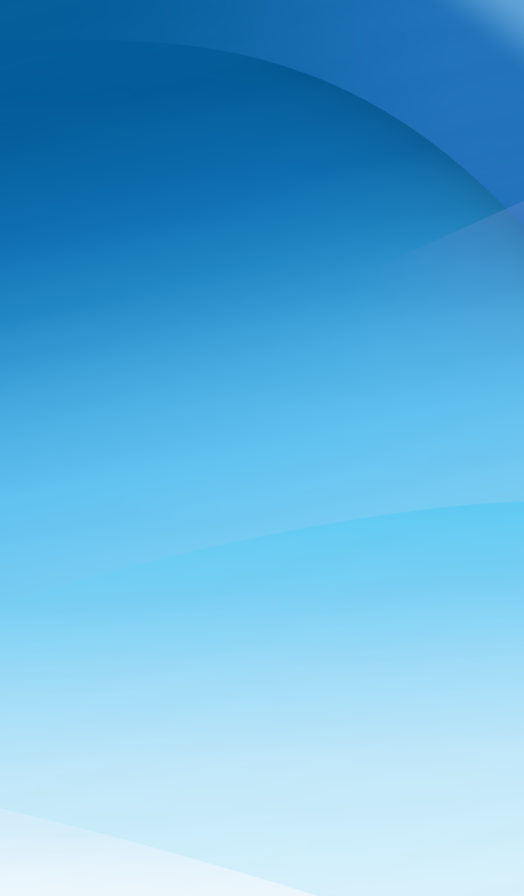
Write a Shadertoy shader that draws this background.

```glsl
#define TILT 0.12            // how far the upper gradient leans to the right
#define ARC_TOP 0.044        // depth of the dark arc's crest
#define ARC_DROP 0.280       // fall of the arc towards the right edge
#define HORIZON 0.560        // depth of the pale hill at the right edge
#define HILL_DROP 0.113      // fall of the hill towards the left edge
#define RAY_DEPTH 0.224      // depth of the faint ray at the right edge
#define RAY_SLOPE 0.263
#define CORNER_DEPTH 0.902   // depth of the white wedge at the left edge
#define STREAK 0.004         // strength of the soft streaks

// Blend towards the next stop between depths a and b
vec3 stop(vec3 col, vec3 next, float a, float b, float s) {
    return mix(col, next, clamp((s - a) / (b - a), 0.0, 1.0));
}

vec3 skyGradient(float s) {
    vec3 c = vec3(0.015, 0.365, 0.605);
    c = stop(c, vec3(0.055, 0.43, 0.69), 0.08, 0.20, s);
    c = stop(c, vec3(0.14, 0.54, 0.78), 0.20, 0.30, s);
    c = stop(c, vec3(0.28, 0.67, 0.88), 0.30, 0.40, s);
    c = stop(c, vec3(0.38, 0.76, 0.94), 0.40, 0.50, s);
    return stop(c, vec3(0.47, 0.80, 0.95), 0.50, 0.61, s);
}

vec3 hillGradient(float s) {
    vec3 c = vec3(0.36, 0.79, 0.95);
    c = stop(c, vec3(0.47, 0.81, 0.955), 0.56, 0.66, s);
    c = stop(c, vec3(0.62, 0.86, 0.97), 0.66, 0.75, s);
    c = stop(c, vec3(0.75, 0.905, 0.975), 0.75, 0.85, s);
    return stop(c, vec3(0.84, 0.945, 0.985), 0.85, 1.0, s);
}

// Smooth coverage of the area where d is positive
float cover(float d) {
    float w = 1.0 / iResolution.y;
    return smoothstep(-w, w, d);
}

// Layered sines, stretched sideways
float streaks(vec2 p) {
    float sum = 0.0;
    float amp = 0.5;
    for (int i = 0; i < 4; i++) {
        sum += amp * sin(p.y * 90.0 + p.x * 9.0 + 2.0 * sin(p.x * 7.0 + p.y * 13.0));
        p = p * 1.7 + 3.1;
        amp *= 0.55;
    }
    return sum;
}

void mainImage(out vec4 fragColor, in vec2 fragCoord) {
    vec2 uv = fragCoord / iResolution.xy;
    float x = uv.x;
    float depth = 1.0 - uv.y;

    // Main sky, shaded just under the arc
    float belowArc = depth - ARC_TOP - ARC_DROP * pow(max(x - 0.1, 0.0), 2.75);
    vec3 col = skyGradient(depth + TILT * (x - 0.5));
    float shade = smoothstep(0.3, 1.0, x) * exp(-max(belowArc, 0.0) / 0.06);
    col *= 1.0 - 0.16 * shade;

    // Lighter blue above the arc, with a glow in the corner
    vec3 upper = mix(vec3(0.015, 0.37, 0.605), vec3(0.13, 0.45, 0.73), smoothstep(0.05, 0.95, x));
    float glow = smoothstep(0.09, 0.0, depth + 0.45 * (1.0 - x));
    upper = mix(upper, vec3(0.38, 0.64, 0.84), glow);
    col = mix(upper, col, cover(belowArc));

    // Lavender ray entering from the right
    float belowRay = depth - RAY_DEPTH - RAY_SLOPE * (1.0 - x);
    float ray = cover(belowRay) * smoothstep(0.65, 1.0, x) * exp(-max(belowRay, 0.0) / 0.09);
    col = mix(col, vec3(0.42, 0.55, 0.81), 0.38 * ray);

    // Pale hill
    float belowHill = depth - HORIZON - HILL_DROP * pow(1.0 - x, 1.55);
    col = mix(col, hillGradient(depth + 0.03 * (x - 0.5)), cover(belowHill));

    // White wedge in the lower left corner
    float belowWedge = depth - CORNER_DEPTH - 0.14 * x - 0.035 * x * x;
    vec3 wedge = mix(vec3(0.82, 0.925, 0.98), vec3(0.92, 0.965, 0.99), smoothstep(0.9, 1.0, depth));
    col = mix(col, wedge, cover(belowWedge));

    col += STREAK * streaks(vec2(x, depth));
    fragColor = vec4(clamp(col, 0.0, 1.0), 1.0);
}
```
